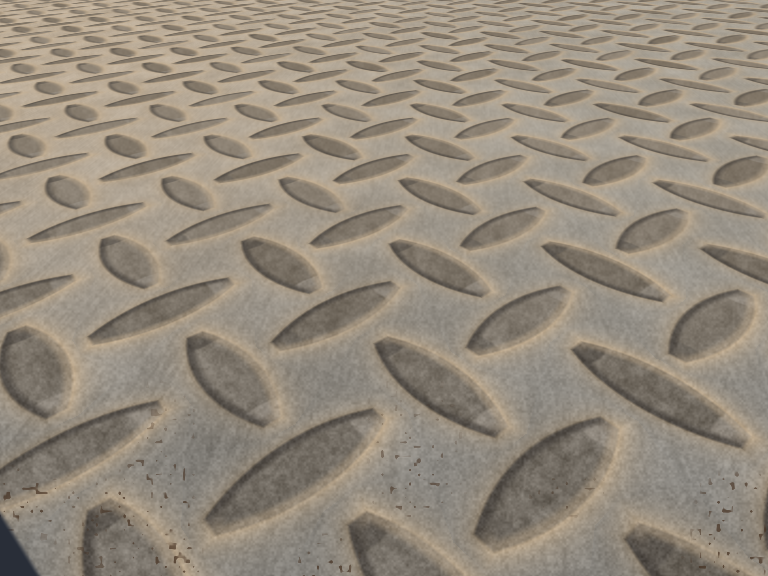
This texture is drawn by a WebGL 2 fragment shader. Its source:

```glsl
#version 300 es
precision highp float;
// Worn steel tread plate seen at a low angle: a projective map turns the canvas
// into floor cells, each holding two crossed lens-shaped lugs. Distance functions
// give walls, end facets and dusty rims; layered hash noise adds grain and wear.
uniform vec2 u_resolution;
out vec4 outColor;

// Camera, in canvas heights
const float VANISH_X = 0.767;
const float HORIZON = 1.177;
const float HORIZON_TILT = 0.029;
const float ROW_SCALE = 2.67;
const float ROW_SKEW = 0.203;
const float COLUMN_SCALE = 0.438;
const vec2 FLOOR_SHIFT = vec2(0.030, -0.18);
const vec2 CROSS_SHIFT = vec2(0.465, 0.5);

// Lug, in floor cells
const float LUG_TIP = 0.48;
const float LUG_CUT = 0.405;
const float LUG_HALF_WIDTH = 0.145;
const float FACET_START = 0.275;
const float WALL = 0.05;
const float RIM = 0.065;

const vec3 STEEL_NEAR = vec3(0.515, 0.505, 0.485);
const vec3 STEEL_FAR = vec3(0.66, 0.635, 0.59);
const vec3 DUST_FAR = vec3(0.75, 0.69, 0.61);
const vec3 DUST_RIM = vec3(0.76, 0.675, 0.56);
const vec3 LUG_NEAR = vec3(0.445, 0.42, 0.385);
const vec3 LUG_FAR = vec3(0.54, 0.495, 0.435);
const vec3 WALL_DARK = vec3(0.29, 0.27, 0.25);
const vec3 FACET_LIGHT = vec3(0.59, 0.56, 0.52);
const vec3 RUST = vec3(0.27, 0.19, 0.13);
const vec3 CORNER_SHADE = vec3(0.16, 0.18, 0.22);

float hash(vec2 p) {
  vec3 q = fract(p.xyx * 0.1031);
  q += dot(q, q.yzx + 33.33);
  return fract((q.x + q.y) * q.z);
}

float noise(vec2 p) {
  vec2 i = floor(p), f = fract(p);
  f = f * f * (3.0 - 2.0 * f);
  return mix(mix(hash(i), hash(i + vec2(1, 0)), f.x),
             mix(hash(i + vec2(0, 1)), hash(i + vec2(1, 1)), f.x), f.y);
}

float fbm(vec2 p) {
  float sum = 0.0, amp = 0.5;
  for (int k = 0; k < 4; k++) {
    sum += amp * noise(p);
    p = p * 2.03 + 17.3;
    amp *= 0.5;
  }
  return sum;
}

// Along-axis, across-axis, signed distance and random value of the nearest lug
vec4 lugAt(vec2 cell, float slant) {
  vec2 id = round(cell), d = cell - id;
  float rnd = hash(id + 40.0 + 9.0 * slant);
  float along = (d.x + slant * d.y) * 0.7071;
  float across = (d.x - slant * d.y) * 0.7071;
  float radius = (LUG_TIP * LUG_TIP + LUG_HALF_WIDTH * LUG_HALF_WIDTH) / (2.0 * LUG_HALF_WIDTH);
  float lens = length(vec2(along, abs(across) + radius - LUG_HALF_WIDTH)) - radius;
  float dist = max(lens, (abs(along) - LUG_CUT) * 0.8) + 0.012 * (rnd - 0.5);
  return vec4(along, across, dist, rnd);
}

void main() {
  vec2 pos = gl_FragCoord.xy / u_resolution.y;
  float side = pos.x - VANISH_X;
  float depth = HORIZON - pos.y + HORIZON_TILT * side;
  vec2 plate = vec2(side / (COLUMN_SCALE * depth), (ROW_SCALE + ROW_SKEW * side) / depth) + FLOOR_SHIFT;
  vec2 footprint = fwidth(plate);
  float soft = 0.3 * (footprint.x + footprint.y) + 0.006;
  float far = smoothstep(0.1, 1.0, pos.y);
  float detail = 1.0 - 0.75 * far;

  vec4 falling = lugAt(plate, -1.0);
  vec4 rising = lugAt(plate - CROSS_SHIFT, 1.0);
  bool isRising = rising.z < falling.z;
  vec4 lug = isRising ? rising : falling;
  float dist = lug.z;
  float rightSide = smoothstep(-0.06, 0.06, lug.y);
  float grain = noise(pos * 270.0) + noise(pos * 150.0 + 31.0) - 1.0;
  float patches = fbm(plate * 2.3);
  float mottle = fbm(pos * 45.0);

  // Steel sheet with haze, brushed streaks and dust around each lug
  vec3 hazeColor = mix(DUST_FAR, STEEL_FAR, smoothstep(0.1, 1.1, pos.x));
  vec3 color = mix(STEEL_NEAR, hazeColor, far);
  float streak = noise(plate * vec2(55.0, 5.0)) - 0.5;
  color += 0.055 * detail * streak + 0.12 * (patches - 0.47);
  float rim = exp(-max(dist, 0.0) / RIM) * (0.55 + 0.35 * rightSide) * (0.65 + 0.7 * patches);
  color = mix(color, DUST_RIM, clamp(rim, 0.0, 0.9));
  color -= 0.12 * (1.0 - rightSide) * exp(-max(dist, 0.0) / 0.018) * detail;

  // Lug face, sloped ends and side walls
  vec3 face = mix(LUG_NEAR, LUG_FAR, far) + 0.07 * (lug.w - 0.5);
  face += 0.2 * detail * (mottle - 0.47);
  float facet = smoothstep(-soft, soft, abs(lug.x) - FACET_START - 0.12 * abs(lug.y));
  vec3 leftEnd = mix(WALL_DARK, LUG_NEAR, isRising ? 0.75 : 0.35);
  face = mix(face, lug.x > 0.0 ? FACET_LIGHT : leftEnd, facet * (0.8 - 0.3 * far));
  float wall = smoothstep(-WALL - soft, -WALL * 0.5 + soft, dist);
  face = mix(face, WALL_DARK, wall * (1.0 - rightSide) * (0.85 - 0.25 * far));
  face = mix(face, DUST_RIM, 0.45 * wall * rightSide);
  color = mix(color, face, 1.0 - smoothstep(-soft, soft, dist));

  // Fine grain, rust specks and a shaded lower-left corner
  color += 0.065 * detail * grain;
  float speck = smoothstep(0.82, 0.92, noise(pos * 125.0 + 7.0));
  speck *= smoothstep(0.6, 0.75, noise(pos * 7.0 + 3.0)) * (1.0 - smoothstep(0.1, 0.4, pos.y));
  color = mix(color, RUST, 0.7 * speck);
  float corner = 1.0 - smoothstep(-0.012, 0.012, pos.y + 1.6 * pos.x - 0.11);
  outColor = vec4(mix(color, CORNER_SHADE, corner), 1.0);
}
```
